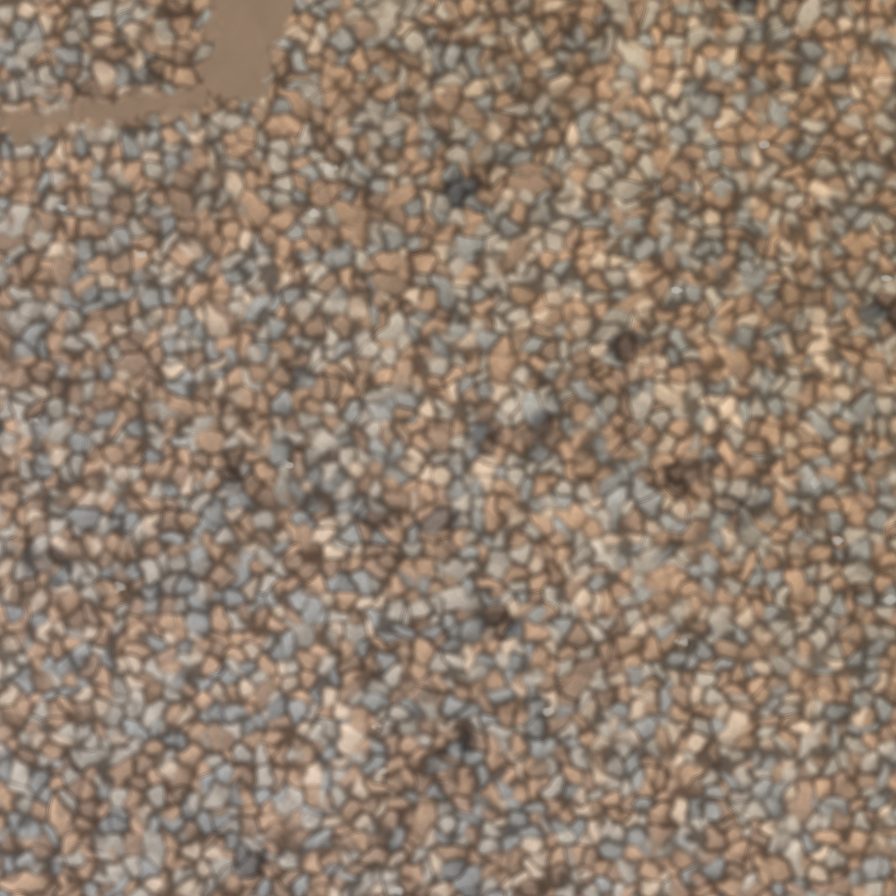
Reproduce this texture procedurally as a Shadertoy shader.

```glsl
// Soft-focus gravel: small tan, grey and brown stones with a smooth patch of sand.
#define GRAINS 56.0        // stones across the canvas
#define JITTER 0.95        // scatter of the stone centres
#define BLEND 11.0         // sharpness of the colour change between stones
#define GAP_WIDTH 0.42     // softness of the dark gaps
#define GAP_SHADE 0.64     // brightness inside the gaps
#define TOP_SHADE 1.13     // brightness on top of the stones
#define RELIEF 0.16        // strength of the side light
#define MOTTLE 0.16        // strength of the fine mottling
#define BLUR 0.17          // focus blur, in stone widths
#define SAND vec3(0.57, 0.48, 0.40)

vec3 hash3(vec2 p) {
    vec3 q = fract(vec3(p.xyx) * vec3(0.1031, 0.1030, 0.0973));
    q += dot(q, q.yxz + 33.33);
    return fract((q.xxy + q.yzz) * q.zyx);
}

float noise(vec2 p) {
    vec2 i = floor(p), f = fract(p);
    f = f * f * (3.0 - 2.0 * f);
    float low = mix(hash3(i).x, hash3(i + vec2(1, 0)).x, f.x);
    float high = mix(hash3(i + vec2(0, 1)).x, hash3(i + vec2(1, 1)).x, f.x);
    return mix(low, high, f.y);
}

float fbm(vec2 p) {
    return 0.55 * noise(p) + 0.3 * noise(p * 2.1 + 7.3) + 0.15 * noise(p * 4.3 + 19.1);
}

vec3 stoneColour(vec3 h) {
    vec3 ochre = vec3(0.63, 0.52, 0.43);
    vec3 beige = vec3(0.62, 0.58, 0.53);
    vec3 slate = vec3(0.54, 0.53, 0.51);
    vec3 brown = vec3(0.55, 0.46, 0.39);
    vec3 pale = vec3(0.71, 0.63, 0.55);
    vec3 c = h.x < 0.28 ? ochre : h.x < 0.54 ? beige : h.x < 0.71 ? slate : h.x < 0.88 ? brown : pale;
    return c * (0.91 + 0.18 * h.y);
}

// Stretched, turned cells of uneven size; colours melt together at the borders.
vec3 gravel(vec2 p) {
    p += 0.6 * (vec2(noise(p * 1.4), noise(p * 1.4 + 41.0)) - 0.5);
    vec2 cell = floor(p), nearOffset = vec2(0.0);
    float first = 9.0, second = 9.0, total = 0.0;
    vec3 colour = vec3(0.0);
    for (int y = -2; y <= 2; y++)
    for (int x = -2; x <= 2; x++) {
        vec2 id = cell + vec2(x, y);
        vec3 place = hash3(id), look = hash3(id + 137.0);
        vec2 offset = p - id - 0.5 - JITTER * (place.xy - 0.5);
        float turn = 6.2832 * place.z, stretch = mix(1.0, 1.45, look.z);
        vec2 axis = vec2(cos(turn), sin(turn));
        vec2 local = vec2(dot(offset, axis) / stretch, dot(offset, vec2(-axis.y, axis.x)) * stretch);
        float d = length(local) - 0.14 * look.y - 0.36 * step(0.965, look.z);
        float weight = exp(-BLEND * d);
        colour += weight * stoneColour(look);
        total += weight;
        if (d < first) {
            second = first;
            first = d;
            nearOffset = offset;
        } else second = min(second, d);
    }
    // Gaps vary from shut to deep, and open widest where stones are far away
    float border = 1.0 - smoothstep(0.0, GAP_WIDTH, second - first);
    float hollow = smoothstep(0.12, 0.65, first);
    float depth = 0.25 + 1.2 * noise(p * 0.8 + 11.0);
    float gap = min(depth * border * (0.3 + 0.7 * hollow) + 0.4 * hollow, 1.0);
    float light = mix(TOP_SHADE, GAP_SHADE, gap);
    light += RELIEF * (1.0 - border) * dot(nearOffset, vec2(-0.5, 0.85));
    return colour / total * light * mix(vec3(1.0), vec3(1.0, 0.96, 0.93), gap);
}

// Ring of samples that puts the stones slightly out of focus.
vec3 softGravel(vec2 p) {
    vec3 sum = gravel(p);
    for (int i = 0; i < 6; i++) {
        float angle = 1.0472 * float(i) + 0.3;
        sum += gravel(p + BLUR * vec2(cos(angle), sin(angle)));
    }
    return sum / 7.0;
}

float segment(vec2 p, vec2 a, vec2 b) {
    vec2 ab = b - a;
    return length(p - a - ab * clamp(dot(p - a, ab) / dot(ab, ab), 0.0, 1.0));
}

// Bent strip of sand reaching in from the upper left.
float sandMask(vec2 uv) {
    float strip = segment(uv, vec2(0.02, 0.86), vec2(0.22, 0.893)) - 0.014;
    float pool = segment(uv, vec2(0.26, 0.92), vec2(0.295, 1.03)) - 0.036;
    float ragged = 0.035 * (fbm(uv * 38.0) - 0.5);
    return 1.0 - smoothstep(-0.010, 0.010, min(strip, pool) + ragged);
}

// Sparse ragged spots, one candidate per coarse cell.
float spots(vec2 p, float chance, float radius) {
    float mask = 0.0;
    vec2 cell = floor(p);
    for (int y = -1; y <= 1; y++)
    for (int x = -1; x <= 1; x++) {
        vec2 id = cell + vec2(x, y);
        vec3 h = hash3(id + 71.0);
        float d = length((p - id - h.xy) * vec2(0.85, 1.15)) + 0.9 * radius * (noise(p * 7.0) - 0.5);
        mask = max(mask, step(h.z, chance) * (1.0 - smoothstep(0.2 * radius, radius, d)));
    }
    return mask;
}

void mainImage(out vec4 fragColor, in vec2 fragCoord) {
    vec2 uv = fragCoord / iResolution.xy;
    vec3 colour = softGravel(uv * GRAINS);
    // Fine mottling and broad drifts of tone
    colour *= 1.0 + MOTTLE * (fbm(uv * 90.0) - 0.5);
    colour *= 1.0 + 0.18 * (fbm(uv * 9.0 + 3.0) - 0.5);
    // Warmer towards the upper right, cooler towards the lower left
    float warmth = smoothstep(0.3, 1.8, uv.x + uv.y) - 0.4;
    colour *= 1.0 + warmth * vec3(-0.02, -0.06, -0.15);
    // Damp dark hollows and rare glints
    colour = mix(colour, colour * vec3(0.66, 0.67, 0.70), spots(uv * 9.0, 0.16, 0.26));
    colour = mix(colour, vec3(0.80, 0.79, 0.76), 0.6 * spots(uv * 22.0 + 50.0, 0.03, 0.16));
    // Sand cover
    vec3 sand = SAND * (1.0 + 0.08 * (fbm(uv * 45.0) - 0.5));
    colour = mix(colour, sand, sandMask(uv));
    fragColor = vec4(clamp(colour, 0.0, 1.0), 1.0);
}
```
